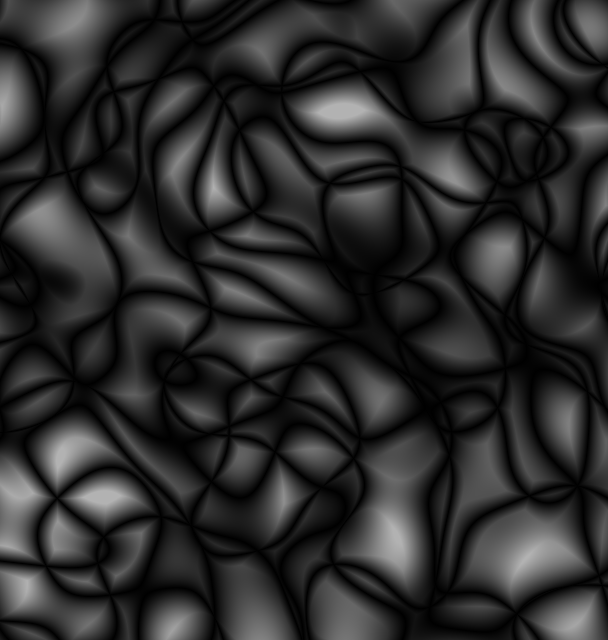
Write a Shadertoy shader that draws this texture.

```glsl
const float PI = 3.14159265;
const int WAVE_COUNT = 28;
const int FIELD_COUNT = 3;
const float WAVE_NUMBER = 24.0;   // radians per canvas height
const float FIELD_CONTRAST = 0.45;

vec3 hash3(vec2 seed) {
    vec3 q = vec3(dot(seed, vec2(127.1, 311.7)),
                  dot(seed, vec2(269.5, 183.3)),
                  dot(seed, vec2(419.2, 371.9)));
    return fract(sin(q) * 43758.545);
}

// Layered sines in all directions: smooth noise of unit variance
float waveNoise(vec2 p, float seed, float waveNumber) {
    float sum = 0.0;
    for (int i = 0; i < WAVE_COUNT; i++) {
        vec3 rnd = hash3(vec2(float(i) + 1.0, seed));
        float angle = PI * (float(i) + rnd.x) / float(WAVE_COUNT);
        float k = waveNumber * mix(0.4, 1.5, rnd.y);
        vec2 direction = vec2(cos(angle), sin(angle));
        sum += cos(k * dot(p, direction) + 2.0 * PI * rnd.z);
    }
    return sum * sqrt(2.0 / float(WAVE_COUNT));
}

// Dark veins along the zero lines of several overlapping fields
float veins(vec2 p, float waveNumber) {
    float nearest = 10.0;
    for (int i = 0; i < FIELD_COUNT; i++) {
        float field = waveNoise(p, 3.7 + 5.3 * float(i), waveNumber);
        nearest = min(nearest, abs(field));
    }
    return nearest;
}

void mainImage(out vec4 fragColor, in vec2 fragCoord) {
    vec2 p = fragCoord / iResolution.y;
    float gray = FIELD_CONTRAST * veins(p, WAVE_NUMBER);
    fragColor = vec4(vec3(min(gray, 0.7)), 1.0);
}
```
